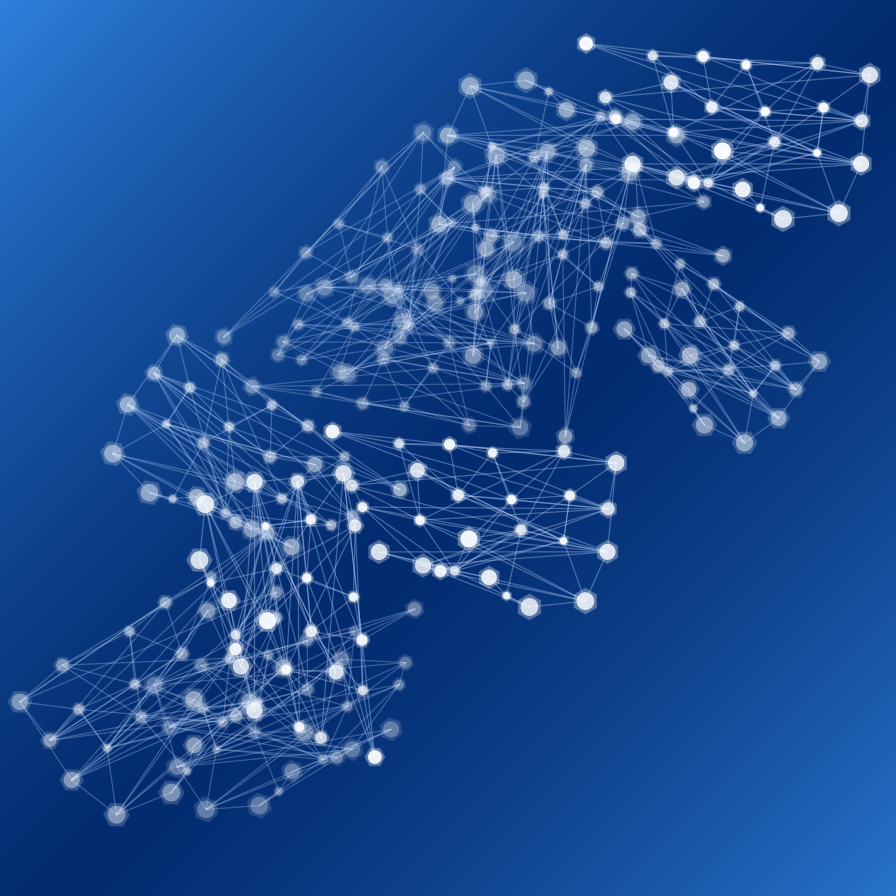
Reproduce this background procedurally as a Shadertoy shader.

```glsl
// Clusters of linked glowing hexagon nodes over a diagonal blue gradient.

const vec3 SKY_BLUE  = vec3(0.18, 0.50, 0.86);
const vec3 NAVY      = vec3(0.01, 0.17, 0.435);
const vec3 LINK_TINT = vec3(0.70, 0.80, 0.96);
const vec3 NODE_TINT = vec3(0.97, 0.985, 1.0);
const int GRID_COLS  = 6;
const int GRID_NODES = 24;
const int NODE_COUNT = 26;   // jittered grid plus a hanging pair
const float UNIT     = 0.13; // canvas size of one cluster unit

float hash(float n) {
    return fract(sin(n * 12.9898 + 4.1) * 43758.5);
}

mat2 rotation(float degrees) {
    float a = radians(degrees);
    return mat2(cos(a), sin(a), -sin(a), cos(a));
}

// Node position in cluster units; rows slope down and the last one is short
vec2 nodePosition(int i) {
    if (i >= GRID_NODES) {
        float k = float(i - GRID_NODES);
        return vec2(0.43 + 0.48 * k, -0.78 + 0.05 * k);
    }
    float col = float(i % GRID_COLS);
    float row = float(i / GRID_COLS);
    float spacing = 0.46 - 0.03 * row - 0.15 * step(2.5, row);
    vec2 jitter = vec2(hash(float(i)), hash(float(i) + 57.0)) - 0.5;
    vec2 base = vec2(-1.17 + 0.13 * row + spacing * col, 0.72 - 0.37 * row - 0.04 * col);
    return base + jitter * vec2(0.2, 0.22);
}

float segmentDistance(vec2 p, vec2 a, vec2 b) {
    vec2 pa = p - a, ba = b - a;
    return length(pa - ba * clamp(dot(pa, ba) / dot(ba, ba), 0.0, 1.0));
}

float hexagonDistance(vec2 p, float radius) {
    p = abs(p);
    return max(p.x, dot(p, vec2(0.5, 0.866))) - radius;
}

// Antialiased coverage of a signed distance
float coverage(float d, float pixel) {
    return clamp(0.5 - d / pixel, 0.0, 1.0);
}

// Coverage of one link, zero when its end lies beyond the last node
float linkCoverage(vec2 q, vec2 start, int end, float scale, float pixel) {
    if (end >= NODE_COUNT) return 0.0;
    float d = segmentDistance(q, start, nodePosition(end)) * scale;
    return coverage(d - 0.0007, pixel);
}

// Lays one cluster over the colour; flip is 1 or -1 for a mirrored copy
vec3 drawCluster(vec3 color, vec2 p, vec2 center, float degrees, float flip,
                 float size, float brightness, float pixel) {
    float scale = UNIT * size;
    vec2 q = rotation(-degrees) * (p - center) / scale;
    q.x *= flip;
    if (dot(q, q) > 2.4) return color;

    float linkGap = 1.0;
    float nodeGap = 1.0;
    float strength = 0.38 * mix(0.6, 1.0, brightness);
    for (int i = 0; i < NODE_COUNT; i++) {
        float id = float(i);
        vec2 node = nodePosition(i);

        // One link to the next node, three of growing random stride
        linkGap *= 1.0 - strength * linkCoverage(q, node, i + 1, scale, pixel);
        for (int k = 0; k < 3; k++) {
            int stride = 2 + 3 * k + int(5.0 * hash(id + 31.0 * float(k) + 301.0));
            linkGap *= 1.0 - strength * linkCoverage(q, node, i + stride, scale, pixel);
        }

        // Solid core inside a faint hexagonal halo
        float rank = i >= GRID_NODES ? 1.0 : hash(id + 113.0);
        float radius = mix(0.0042, 0.0102, rank) * mix(0.85, 1.0, size);
        vec2 offset = (q - node) * scale;
        float core = coverage(length(offset) - radius, pixel * 1.5);
        float halo = coverage(hexagonDistance(offset, radius * 1.25), pixel * 1.5);
        float alpha = brightness * mix(0.82, 1.0, hash(id + 211.0));
        nodeGap *= 1.0 - alpha * max(core, halo * 0.38);
    }
    color = mix(color, LINK_TINT, 1.0 - linkGap);
    return mix(color, NODE_TINT, 1.0 - nodeGap);
}

// Bright opposite corners with a navy band along the other diagonal
vec3 background(vec2 p) {
    float across = (p.x + 1.0 - p.y) * 0.5;
    float light = pow(abs(across - 0.53) / 0.53, 1.4);
    return mix(NAVY, SKY_BLUE, light);
}

void mainImage(out vec4 fragColor, in vec2 fragCoord) {
    vec2 p = fragCoord / iResolution.xy;
    float pixel = 1.0 / iResolution.y;
    vec3 color = background(p);

    // Dim clusters at the back
    color = drawCluster(color, p, vec2(0.425, 0.695), 52.0, 1.0, 1.0, 0.40, pixel);
    color = drawCluster(color, p, vec2(0.455, 0.615), 165.0, -1.0, 0.95, 0.42, pixel);
    color = drawCluster(color, p, vec2(0.325, 0.205), 10.0, -1.0, 0.95, 0.42, pixel);
    color = drawCluster(color, p, vec2(0.600, 0.690), -110.0, -1.0, 0.95, 0.55, pixel);
    color = drawCluster(color, p, vec2(0.193, 0.237), 28.0, -1.0, 1.05, 0.56, pixel);

    // Middle layer
    color = drawCluster(color, p, vec2(0.643, 0.809), 180.0, 1.0, 1.0, 0.60, pixel);
    color = drawCluster(color, p, vec2(0.788, 0.616), -30.0, 1.0, 0.78, 0.62, pixel);
    color = drawCluster(color, p, vec2(0.270, 0.488), -41.0, -1.0, 0.95, 0.62, pixel);

    // Bright clusters in front
    color = drawCluster(color, p, vec2(0.324, 0.319), -90.0, -1.0, 1.0, 0.97, pixel);
    color = drawCluster(color, p, vec2(0.535, 0.424), 0.0, 1.0, 1.0, 0.97, pixel);
    color = drawCluster(color, p, vec2(0.818, 0.857), 0.0, 1.0, 1.0, 1.0, pixel);

    fragColor = vec4(color, 1.0);
}
```
